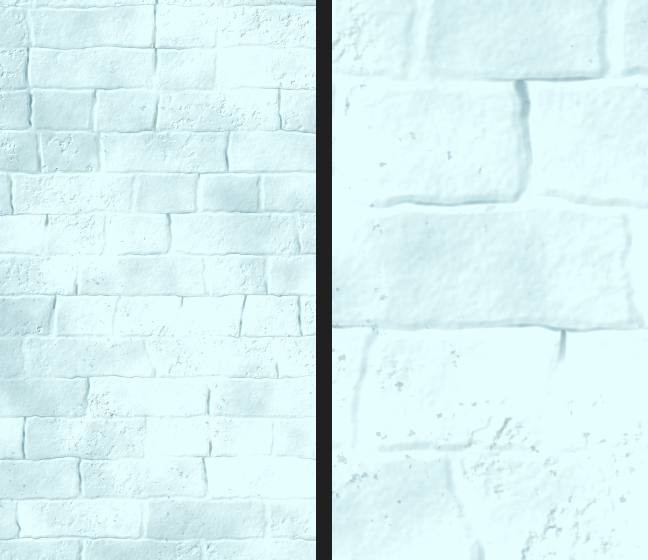
Left: the whole. Right: its middle third, enlarged.
A WebGL 1 fragment shader for this texture:

```glsl
precision highp float;
// Pale aqua painted brick wall: fourteen uneven courses of long and half bricks.
// A height field of rounded bricks, worn patches and paint grain is lit from the
// upper left; broken dark cracks then follow parts of the joints.
uniform vec2 u_resolution;

float hash(vec2 p) {
  vec3 q = fract(p.xyx * 0.1031);
  q += dot(q, q.yzx + 33.33);
  return fract((q.x + q.y) * q.z);
}

float noise(vec2 p) {
  vec2 i = floor(p), f = fract(p);
  f = f * f * (3.0 - 2.0 * f);
  return mix(mix(hash(i), hash(i + vec2(1, 0)), f.x),
             mix(hash(i + vec2(0, 1)), hash(i + vec2(1, 1)), f.x), f.y);
}

// Each octave is turned so that no grid direction shows
float fbm(vec2 p) {
  float sum = 0.0, amp = 0.5;
  for (int i = 0; i < 4; i++) {
    p = mat2(1.62, 1.22, -1.22, 1.62) * p + 17.3;
    sum += amp * noise(p);
    amp *= 0.5;
  }
  return sum;
}

// Distances to the nearest upright and level joint (xy), brick identity (zw)
vec4 brick(vec2 p) {
  // Courses sag slightly toward the middle of the wall
  p.y += 0.010 * sin(1.767 * p.y);
  p += 0.012 * (vec2(noise(p * 13.0), noise(p * 9.0 + 40.0)) - 0.5);
  p += 0.007 * (vec2(noise(p * 50.0), noise(p * 44.0 + 70.0)) - 0.5);
  float v = (p.y + 0.0606) / 0.1296;
  float row = floor(v);
  // Courses alternate by half a brick, drift in the middle, then line up
  float shift = fract(0.64 + 0.512 * row + 0.21 * max(row - 5.0, 0.0));
  if (row > 10.5) shift = 0.24;
  float u = p.x / 0.396 - shift;
  // Uneven lengths and leaning ends
  u += 0.07 * (noise(vec2(p.x * 4.0, row * 7.0 + fract(v))) - 0.5);
  if (row > 11.5 && u > 1.5) u += 0.5;
  float cell = floor(u), f = fract(u);
  // Which long brick of the course is cut into two halves
  float cut = row > 7.5 && row < 12.5 ? mod(row + 2.0, 3.0) - 1.0 : 1.0;
  bool hasCut = row > 5.5 || row == 3.0;
  float split = row == 6.0 || (hasCut && cell == cut) ? 1.0 : 0.0;
  float across = min(f, 1.0 - f);
  across = mix(across, min(across, abs(f - 0.5)), split);
  float up = min(fract(v), 1.0 - fract(v));
  return vec4(across * 0.396, up * 0.1296, cell + 0.5 * split * step(0.5, f), row);
}

float height(vec2 p) {
  vec4 b = brick(p);
  // Rounded face; some edges are buried under thick paint
  vec2 inset = b.xy - vec2(0.004, 0.001);
  float d = 0.014 - length(max(0.014 - inset, 0.0));
  float face = smoothstep(-0.002, 0.010, d);
  float relief = 0.20 + 0.75 * noise(p * 8.0 + 15.0);
  // Each brick has its own roughness, gathered in worn patches
  float rough = hash(b.zw * 2.0 + 60.0);
  rough *= smoothstep(0.35, 0.65, noise(p * 10.0 + 8.0));
  float pits = smoothstep(0.50, 0.75, fbm(p * 25.0 + 5.0));
  float flakes = smoothstep(0.48, 0.56, fbm(p * 10.0 + 25.0));
  float h = 0.7 * face * relief + 0.30 * fbm(p * 22.0) + 0.55 * fbm(p * 6.0);
  h -= face * rough * (0.75 * pits + 0.24 * flakes);
  return h + 0.07 * noise(p * 170.0);
}

void main() {
  vec2 p = gl_FragCoord.xy / u_resolution.x;
  vec4 b = brick(p);

  // Slope toward the light
  float lit = height(p) - height(p + vec2(-0.0025, 0.0020));
  float tone = 1.01 + 2.2 * lit;

  // Broad paint tone, mottling and brick variation
  float inside = smoothstep(0.001, 0.010, min(b.x, b.y));
  tone += 0.95 * (fbm(p * 1.3 + 12.0) - 0.47);
  tone += 0.60 * (fbm(p * 6.0 + 31.0) - 0.47);
  tone += inside * 0.24 * (hash(b.zw + 90.0) - 0.5);
  tone += 0.10 * (p.x - 0.5);

  // Pale filling beside the upright joints
  tone += 0.09 * (1.0 - smoothstep(0.003, 0.012, b.x));

  // Broken cracks, wider in the upright joints
  float open = smoothstep(0.42, 0.70, noise(p * vec2(9.0, 12.0) + 33.0));
  float gap = 0.3 + 0.7 * noise(p * 60.0 + 3.0);
  float upright = 1.0 - smoothstep(0.001, 0.0065, b.x);
  float level = 1.0 - smoothstep(0.0005, 0.0035, b.y);
  tone -= open * gap * max(1.4 * upright, 0.75 * level);

  // Sparse small chips in the paint
  float chip = smoothstep(0.66, 0.78, fbm(p * 45.0 + 50.0));
  tone -= 0.6 * chip * smoothstep(0.50, 0.75, noise(p * 9.0 + 80.0));

  vec3 shade = vec3(0.58, 0.72, 0.75);
  vec3 paint = vec3(0.85, 0.95, 0.96);
  vec3 color = mix(shade, paint, clamp(tone, -0.5, 1.20));
  gl_FragColor = vec4(color, 1.0);
}
```
